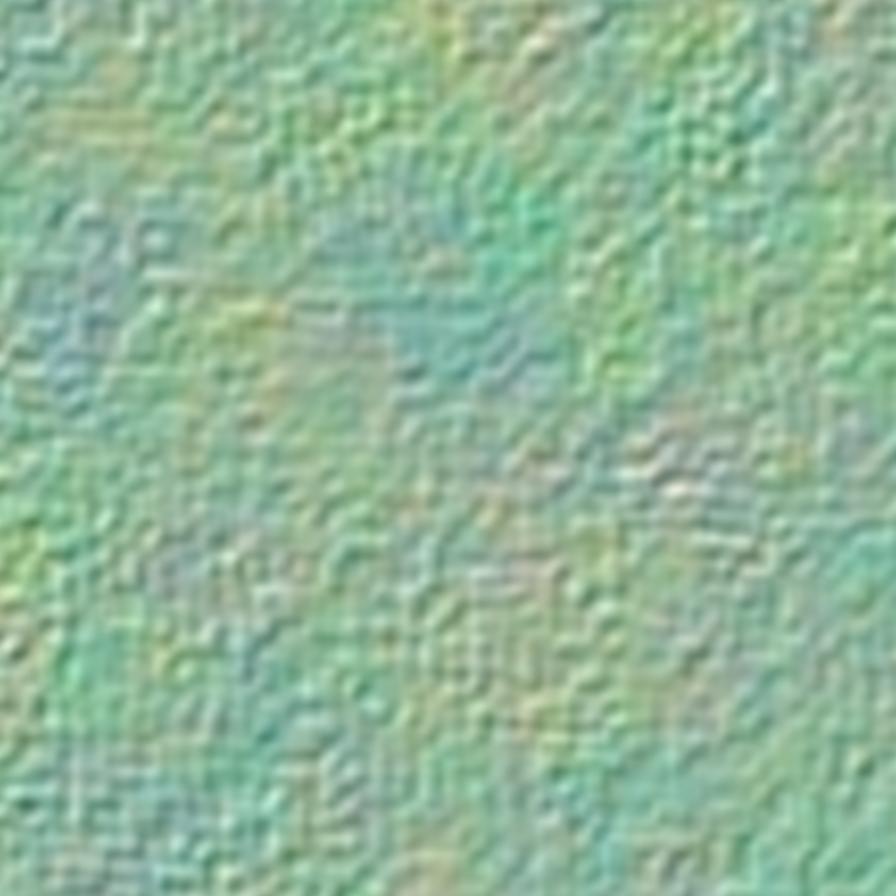
A Shadertoy shader for this texture:

```glsl
// Soft embossed woven paper in sage green with drifting teal, ochre and mauve stains.
#define GRAIN_SCALE 54.0
#define WEAVE_SCALE 36.0
#define STAIN_SCALE 9.0
#define RELIEF 0.115
#define WEAVE 0.045
#define STAIN 1.0
#define BASE_COLOR vec3(0.563, 0.715, 0.598)
#define WARM_SHIFT vec3(0.085, 0.008, -0.045)
#define MAUVE_SHIFT vec3(0.028, -0.040, 0.035)
#define LIGHT_DIR vec2(-0.62, 0.78)

const float TAU = 6.2831853;

float hash(vec2 p) {
    return fract(sin(dot(p, vec2(127.1, 311.7))) * 43758.5453);
}

// Smooth value noise in -1..1
float noise(vec2 p) {
    vec2 cell = floor(p);
    vec2 f = fract(p);
    f = f * f * f * (f * (f * 6.0 - 15.0) + 10.0);
    float low = mix(hash(cell), hash(cell + vec2(1, 0)), f.x);
    float high = mix(hash(cell + vec2(0, 1)), hash(cell + vec2(1, 1)), f.x);
    return 2.0 * mix(low, high, f.y) - 1.0;
}

// Bumps, with a second layer stretched along the rising diagonal
float grainHeight(vec2 uv) {
    vec2 diagonal = vec2(uv.x + uv.y, uv.y - uv.x) * 0.7071;
    float bumps = noise(uv * GRAIN_SCALE);
    float creases = noise(diagonal * GRAIN_SCALE * vec2(0.45, 1.0) + 37.0);
    return bumps + 0.6 * creases;
}

// Slope of the grain towards the light
float relief(vec2 uv) {
    vec2 d = LIGHT_DIR * 0.33 / GRAIN_SCALE;
    return grainHeight(uv - d) - grainHeight(uv + d);
}

// Wavy threads, fading in and out by region
float weave(vec2 uv) {
    vec2 bend = vec2(noise(uv * 13.0 + 5.0), noise(uv * 13.0 + 61.0)) * 0.13;
    vec2 threads = sin(TAU * (uv * WEAVE_SCALE + bend * 2.5));
    float across = smoothstep(-0.3, 0.7, noise(uv * vec2(5.0, 9.0) + 17.0));
    float along = smoothstep(-0.3, 0.7, noise(uv * vec2(9.0, 5.0) + 83.0));
    return threads.x * along + threads.y * across;
}

// Broad and small stains, slightly taller than wide
float stain(vec2 uv, float seed) {
    vec2 p = uv * vec2(1.15, 0.9) * STAIN_SCALE + seed;
    return 0.60 * noise(p) + 0.45 * noise(p * 2.3 + 11.0) + 0.35 * noise(p * 0.35 + 29.0);
}

void mainImage(out vec4 fragColor, in vec2 fragCoord) {
    vec2 uv = fragCoord / iResolution.y;

    // Stains: warm to teal, and mauve to mint
    float warmth = stain(uv, 3.0) + 0.35 * (0.5 - uv.x);
    float mauve = stain(uv, 71.0);
    vec3 color = BASE_COLOR + STAIN * (warmth * WARM_SHIFT + mauve * MAUVE_SHIFT);

    // Relief, a little weaker in some regions
    float strength = 0.9 + 0.3 * noise(uv * 6.0 + 47.0);
    float shade = strength * (RELIEF * relief(uv) + WEAVE * weave(uv));
    color += shade * vec3(1.0, 0.92, 0.95);

    // Faint colour fringes on the grain
    float fringe = noise(uv * GRAIN_SCALE * 0.6 + 91.0);
    color += fringe * vec3(0.018, -0.006, -0.012);

    fragColor = vec4(clamp(color, 0.0, 1.0), 1.0);
}
```
